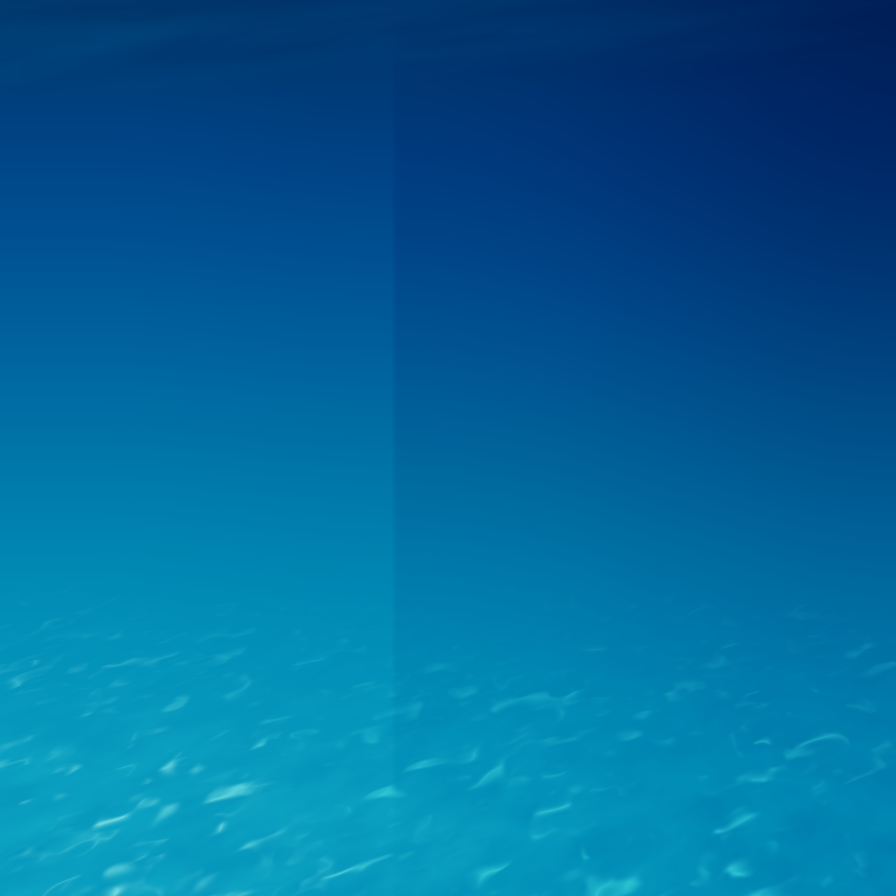
A Shadertoy shader for this texture:

```glsl
// Deep blue water in two tonal panels, with sunlit ripples on the pale floor

float hash(vec2 p) {
    vec3 q = fract(vec3(p.xyx) * 0.1031);
    q += dot(q, q.yzx + 33.33);
    return fract((q.x + q.y) * q.z);
}

float noise(vec2 p) {
    vec2 cell = floor(p), f = fract(p);
    f = f * f * (3.0 - 2.0 * f);
    return mix(mix(hash(cell), hash(cell + vec2(1, 0)), f.x),
               mix(hash(cell + vec2(0, 1)), hash(cell + vec2(1, 1)), f.x), f.y);
}

float fbm(vec2 p) {
    float sum = 0.0, amp = 0.5;
    for (int i = 0; i < 4; i++) {
        sum += amp * noise(p);
        p = mat2(1.6, 1.2, -1.2, 1.6) * p + 7.3;
        amp *= 0.5;
    }
    return sum / 0.9375;
}

// Soft creases, broken into short flecks by two patchy masks
float flecks(vec2 p) {
    vec2 warp = vec2(noise(p * 1.1 + 11.0), noise(p * 1.1 + 47.0)) - 0.5;
    vec2 q = p + 0.9 * warp;
    float crease = pow(1.0 - abs(2.0 * noise(q) - 1.0), 3.0);
    float patchy = smoothstep(0.48, 0.82, noise(q * vec2(0.8, 1.1) + 83.0));
    float broken = smoothstep(0.35, 0.75, noise(p * vec2(1.6, 1.5) + 59.0));
    return crease * patchy * broken;
}

void mainImage(out vec4 fragColor, in vec2 fragCoord) {
    vec2 uv = fragCoord / iResolution.xy;

    // Depth gradient, slightly darker right of the vertical seam
    float rightSide = smoothstep(0.435, 0.444, uv.x);
    float leftTone = mix(0.62, 0.215, smoothstep(0.07, 1.06, uv.y));
    leftTone -= 0.015 * smoothstep(0.1, 0.44, uv.x);
    float rightTone = mix(0.575, 0.18, smoothstep(0.0, 0.98, uv.y));
    rightTone += 0.025 * (1.0 - smoothstep(0.44, 0.75, uv.x));
    rightTone -= 0.05 * smoothstep(0.6, 1.0, uv.x);
    float tone = mix(leftTone, rightTone, rightSide);

    // Floor coordinates shrink towards the horizon and lean up to the right
    float depth = 1.0 / (0.8 - min(uv.y, 0.45));
    vec2 ground = vec2((uv.x - 0.5) * depth * 18.0, depth * 24.0);
    ground.y -= ground.x * 0.6;
    float floorFade = 1.0 - smoothstep(0.02, 0.38, uv.y);
    tone += 0.08 * floorFade * (fbm(ground * 0.8 + 20.0) - 0.5);

    // Faint streaks under the surface
    float streak = fbm(vec2(uv.x * 5.0, uv.y * 34.0 - uv.x * 4.0) + 5.0);
    float surface = smoothstep(0.88, 0.96, uv.y) * (1.0 - 0.6 * uv.x);
    tone += 0.09 * surface * (streak - 0.45);

    // Tone to water colour, bluest in the upper middle
    vec3 color = vec3(0.05 * smoothstep(0.54, 0.66, tone), tone,
                      0.225 + 1.17 * tone - 0.52 * tone * tone);
    color.b += 0.025 * smoothstep(0.45, 0.7, uv.y) * (1.0 - smoothstep(0.8, 0.95, uv.y))
             * (1.0 - 0.8 * smoothstep(0.65, 1.0, uv.x));
    color.b -= 0.03 * smoothstep(0.86, 1.0, uv.y) * (1.0 - 0.5 * uv.x);

    // Light flecks, whitest at the lower left
    float glint = 1.25 * flecks(ground + 3.0) + 0.4 * flecks(ground * 1.5 + 31.0);
    glint *= floorFade * mix(1.0, 0.8, rightSide);
    vec3 glintColor = mix(vec3(0.46, 0.86, 0.88), vec3(0.18, 0.77, 0.83),
                          smoothstep(0.2, 0.55, uv.x + 0.6 * uv.y));
    color = mix(color, glintColor, clamp(glint, 0.0, 0.9));

    fragColor = vec4(color, 1.0);
}
```
